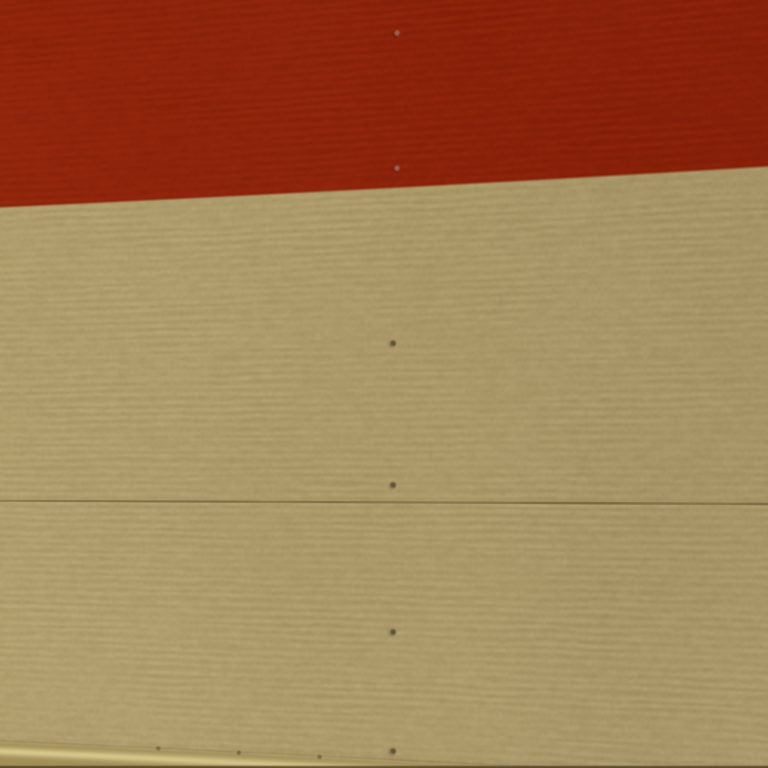
Write a Shadertoy shader that draws this texture.

```glsl
// Painted ribbed siding: a red band above cream boards, with a thin seam,
// a column of nails and a glossy trim along the bottom. All rows share one
// perspective fan, so bands and ribs are cut from a single tilted coordinate.

float hash(vec2 p) {
    vec3 q = fract(p.xyx * vec3(0.1031, 0.1030, 0.0973));
    q += dot(q, q.yzx + 33.33);
    return fract((q.x + q.y) * q.z);
}

float noise(vec2 p) {
    vec2 cell = floor(p), f = fract(p);
    f = f * f * (3.0 - 2.0 * f);
    return mix(mix(hash(cell), hash(cell + vec2(1, 0)), f.x),
               mix(hash(cell + vec2(0, 1)), hash(cell + vec2(1, 1)), f.x), f.y);
}

float spot(vec2 p, vec2 center, float radius) {
    return 1.0 - smoothstep(radius * 0.3, radius * 1.5, length(p - center));
}

void mainImage(out vec4 fragColor, in vec2 fragCoord) {
    vec2 uv = fragCoord / iResolution.xy;
    float px = 1.0 / iResolution.y;

    // Row height: level near y = 0.376, tilting more toward top and bottom
    float row = uv.y - (uv.x - 0.5) * 0.14 * (uv.y - 0.376);

    // Paint with slow shading from left to right
    float mottled = noise(uv * 5.0) - 0.5;
    vec3 cream = mix(vec3(0.685, 0.615, 0.425), vec3(0.65, 0.58, 0.4), uv.x);
    cream += 0.015 * mottled + 0.012 * (1.0 - smoothstep(0.0, 0.3, uv.y));
    vec3 red = mix(vec3(0.56, 0.145, 0.045), vec3(0.53, 0.125, 0.035), uv.x);
    red += 0.01 * mottled;
    float redMask = smoothstep(-0.0012 - px, 0.0012 + px, row - 0.7548);
    vec3 color = mix(cream, red, redMask);

    // Fine ribs, broken up by streaks and grain
    float waver = noise(vec2(uv.x * 14.0, row * 96.0));
    float rib = sin(6.2832 * (row * 96.0 + 0.35 * waver));
    float strength = 0.004 + 0.016 * noise(vec2(uv.x * 9.0, row * 30.0) + 7.0);
    float streak = noise(vec2(uv.x * 75.0, row * 210.0)) - 0.5;
    float grain = noise(uv * 250.0 + 19.0) - 0.5;
    float relief = rib * strength + 0.024 * streak + 0.018 * grain;
    color += relief * mix(vec3(1.0), vec3(0.8, 0.45, 0.25), redMask);

    // Seam between boards, with a faint lit lip beneath
    float seam = 1.0 - smoothstep(0.0006, 0.0012 + px, abs(row - 0.346));
    float lip = 1.0 - smoothstep(0.0, 0.004, abs(row - 0.342));
    color += 0.015 * lip;
    color = mix(color, vec3(0.43, 0.36, 0.22), seam * (0.5 + 0.3 * waver));

    // Glossy trim, its shadowed top edge and the dark gap underneath
    float trim = 1.0 - smoothstep(0.006, 0.011, row);
    float gloss = exp(-pow((row + 0.003) / 0.006, 2.0));
    vec3 trimColor = mix(vec3(0.63, 0.56, 0.34), vec3(0.84, 0.78, 0.54), gloss);
    color = mix(color, trimColor, trim * (1.0 - 0.35 * uv.x));
    color -= 0.06 * exp(-pow((row - 0.0115) / 0.0018, 2.0));
    float gap = 1.0 - smoothstep(0.001, 0.0045, uv.y);
    color = mix(color, vec3(0.25, 0.21, 0.11), gap * 0.75);

    // Nail column: pale heads on red, dark ones on cream
    float heights[6] = float[6](0.957, 0.781, 0.553, 0.3685, 0.177, 0.022);
    for (int i = 0; i < 6; i++) {
        vec2 nail = vec2(0.512 + 0.005 * smoothstep(0.6, 0.8, heights[i]), heights[i]);
        float shade = spot(uv, nail + vec2(-0.002, -0.001), 0.005);
        float head = spot(uv, nail, 0.0038);
        vec3 metal = mix(vec3(0.34, 0.28, 0.19), vec3(0.62, 0.42, 0.36), redMask);
        color = mix(color, color * 0.75, shade * 0.6);
        color = mix(color, metal, head * 0.85);
    }

    // Small tacks following the trim edge
    for (int i = 0; i < 3; i++) {
        float x = 0.206 + 0.105 * float(i);
        vec2 tack = vec2(x, 0.0255 - 0.0055 * float(i));
        color = mix(color, vec3(0.4, 0.32, 0.18), 0.65 * spot(uv, tack, 0.003));
    }

    fragColor = vec4(clamp(color, 0.0, 1.0), 1.0);
}
```
